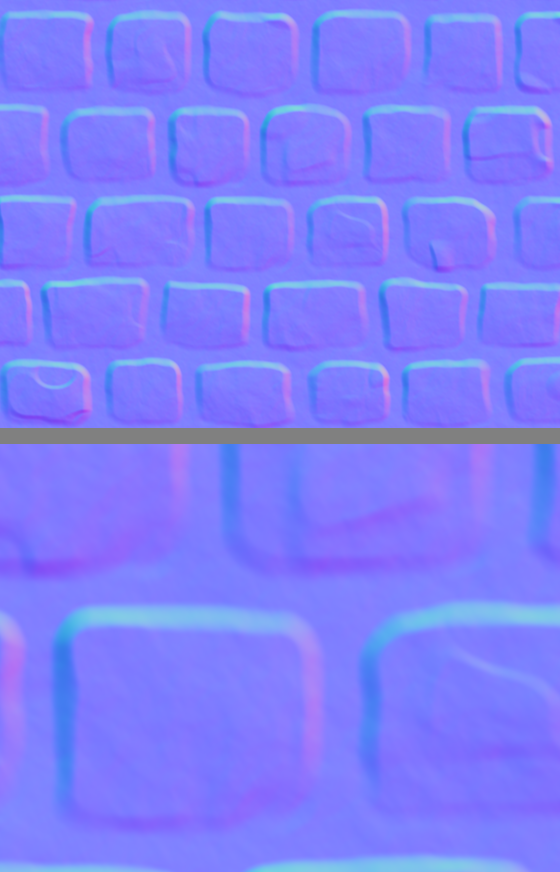
Top: the whole. Bottom: its middle third, enlarged.
Write a Shadertoy shader that draws this texture map.

```glsl
// Tangent-space normal map of a rough stone wall: five staggered courses of
// rounded, worn blocks. A height field is built from warped rounded boxes and
// noise, then its slope is encoded as colour (red = right, green = up).

const vec2 PITCH = vec2(0.243, 0.2);      // block spacing, in canvas heights
const vec2 HALF_SIZE = vec2(0.112, 0.093);
const float BEVEL = 0.022;
const float SLOPE_STEP = 0.0025;
const float PI = 3.14159;

float hash(vec2 p) {
    return fract(sin(dot(p, vec2(127.1, 311.7))) * 43758.5453);
}

float noise(vec2 p) {
    vec2 i = floor(p), f = fract(p);
    f = f * f * f * (f * (f * 6.0 - 15.0) + 10.0);
    return mix(mix(hash(i), hash(i + vec2(1, 0)), f.x),
               mix(hash(i + vec2(0, 1)), hash(i + vec2(1, 1)), f.x), f.y);
}

float fbm(vec2 p) {
    float sum = 0.0, amp = 0.5;
    for (int i = 0; i < 4; i++) {
        sum += amp * noise(p);
        p = mat2(1.6, 1.2, -1.2, 1.6) * p + 7.3;
        amp *= 0.45;
    }
    return sum;
}

vec2 warp(vec2 p, float freq, float amp) {
    vec2 n = vec2(noise(p * freq), noise(p * freq + 41.7));
    return p + (n - 0.5) * amp;
}

float roundedBox(vec2 p, vec2 halfSize, float radius) {
    vec2 q = abs(p) - halfSize + radius;
    return length(max(q, 0.0)) + min(max(q.x, q.y), 0.0) - radius;
}

// Finds the block: id in xy, position from its centre in zw
vec4 blockCell(vec2 p) {
    float t = 1.0 - p.y;
    float course = (t - 0.014) / PITCH.y - 0.16 * sin(PI * t);
    float row = floor(course);
    float u = p.x / PITCH.x - 0.88 + 0.4 * mod(row, 2.0);
    u += 0.26 * (noise(vec2(u * 0.9 + 3.0, row * 7.0)) - 0.5);
    vec2 local = vec2(fract(u) - 0.5, 0.5 - fract(course)) * PITCH;
    return vec4(floor(u), row, local);
}

// Scarps and hollows, stronger on some blocks than on others
float wear(vec2 p, float seed) {
    vec2 q = warp(p, 11.0, 0.05) + seed * 17.0;
    float chip = smoothstep(-0.11, 0.11, noise(q * 13.0) - 0.5);
    float patchMask = smoothstep(0.42, 0.75, noise(q * 8.0 + 9.0));
    float strength = mix(0.0008, 0.0055, seed * seed);
    return strength * chip * patchMask + 0.0035 * (fbm(q * vec2(14.0, 11.0)) - 0.5);
}

float blockHeight(vec2 p, vec2 local, vec2 id) {
    float seed = hash(id + 2.3), size = hash(id + 8.1), arch = hash(id + 5.7);

    // Outline with an arched top and varied corners
    vec2 q = local;
    q.y += arch * q.x * q.x * smoothstep(-0.02, 0.06, q.y);
    float d = roundedBox(q, HALF_SIZE - vec2(0.008, 0.005) * size, mix(0.025, 0.05, seed));
    float mask = smoothstep(0.0, BEVEL, -d);

    // Domed face, leaning slightly downward
    float face = 0.008 + 0.045 * local.y - dot(local * local, vec2(0.15, 0.42));
    face += 0.05 * (size - 0.5) * local.x;
    return mask * (face + wear(p, seed));
}

float wallHeight(vec2 p) {
    vec2 edge = warp(warp(p, 9.0, 0.016), 32.0, 0.005);
    vec4 cell = blockCell(edge);
    float mortar = 0.0016 * fbm(p * 30.0) + 0.003 * noise(p * 9.0 + 4.0);
    return mortar + blockHeight(p, cell.zw, cell.xy);
}

vec3 wallNormal(vec2 p) {
    vec2 e = vec2(SLOPE_STEP, 0.0);
    vec2 slope = vec2(wallHeight(p + e.xy) - wallHeight(p - e.xy),
                      wallHeight(p + e.yx) - wallHeight(p - e.yx)) / (2.0 * SLOPE_STEP);
    return normalize(vec3(-slope, 1.0));
}

void mainImage(out vec4 fragColor, in vec2 fragCoord) {
    vec2 p = fragCoord / iResolution.y;
    fragColor = vec4(0.5 + 0.5 * wallNormal(p), 1.0);
}
```
